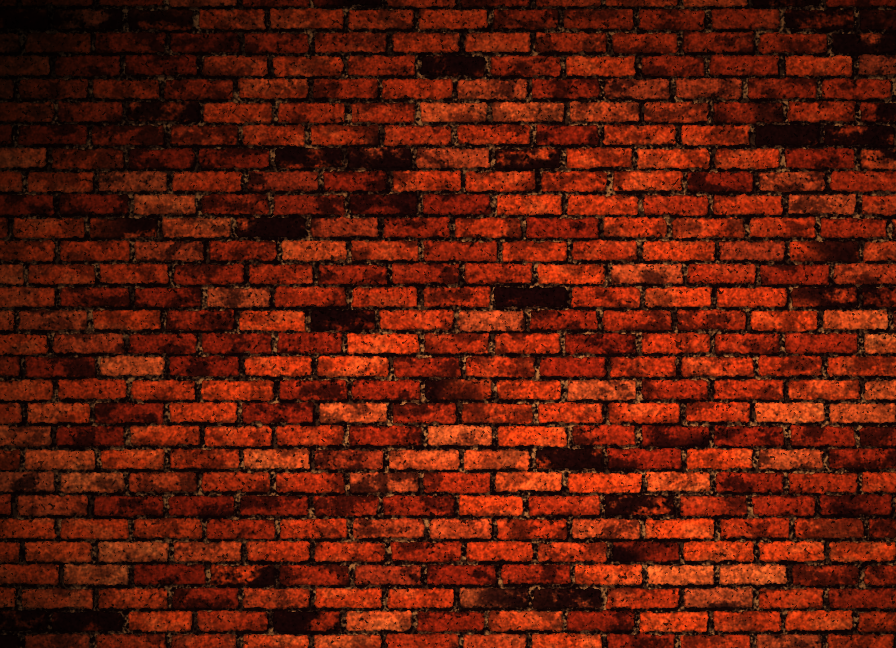
Write a Shadertoy shader that draws this texture.

```glsl
// Weathered red brick wall in running bond, with rough mortar and uneven light.

const float ROWS = 28.0;
const float COLUMNS = 12.25;
const float BRICK_LENGTH = 3.17;               // brick pitch, in row heights
const vec2 JOINT = vec2(0.125, 0.075);         // half widths of the mortar joints
const mat2 TILT = mat2(0.8, 0.6, -0.6, 0.8);   // keeps grain off the brick axes

const vec3 DEEP_RED = vec3(0.44, 0.085, 0.035);
const vec3 ORANGE_RED = vec3(0.78, 0.215, 0.06);
const vec3 PALE_CLAY = vec3(0.84, 0.41, 0.18);
const vec3 SOOT = vec3(0.075, 0.017, 0.018);
const vec3 MORTAR = vec3(0.62, 0.37, 0.19);
const vec3 CREVICE = vec3(0.05, 0.010, 0.012);

float hash(vec2 p) {
    vec3 q = fract(vec3(p.xyx) * 0.1031);
    q += dot(q, q.yzx + 33.33);
    return fract((q.x + q.y) * q.z);
}

float noise(vec2 p) {
    vec2 i = floor(p), f = fract(p);
    f = f * f * (3.0 - 2.0 * f);
    float low = mix(hash(i), hash(i + vec2(1, 0)), f.x);
    float high = mix(hash(i + vec2(0, 1)), hash(i + vec2(1, 1)), f.x);
    return mix(low, high, f.y);
}

float fbm(vec2 p) {
    float sum = 0.0, amplitude = 0.5;
    for (int i = 0; i < 4; i++) {
        sum += amplitude * noise(p);
        p = mat2(1.6, 1.2, -1.2, 1.6) * p + 7.3;
        amplitude *= 0.5;
    }
    return sum / 0.9375;
}

// Fine sand, centred on zero
float sand(vec2 p) {
    vec2 q = TILT * p;
    return noise(q * 7.0) + noise(q * 13.0 + 31.0) - 1.0;
}

float roundedBox(vec2 p, vec2 halfSize, float radius) {
    vec2 q = abs(p) - halfSize + radius;
    return length(max(q, 0.0)) + min(max(q.x, q.y), 0.0) - radius;
}

// Horizontal shift of a vertical joint, in row heights
float jointShift(vec2 id) {
    return (hash(id + 61.7) - 0.5) * 0.28;
}

// Signed distance to the brick around p; also gives its id and local position
float brickDistance(vec2 p, out vec2 id, out vec2 local) {
    float row = floor(p.y);
    float shift = 0.27 + 0.48 * mod(row, 2.0) + 0.16 * (hash(vec2(row, 4.0)) - 0.5);
    float x = p.x / BRICK_LENGTH - shift;
    float column = floor(x + 0.5);
    // choose the cell between the shifted joints on either side
    column -= step((x - column) * BRICK_LENGTH, jointShift(vec2(column, row)));
    id = vec2(column, row);
    float left = column * BRICK_LENGTH + jointShift(id);
    float right = (column + 1.0) * BRICK_LENGTH + jointShift(id + vec2(1, 0));
    float settle = (hash(id + 17.0) - 0.5) * 0.06;
    local = vec2(x * BRICK_LENGTH - 0.5 * (left + right), p.y - row - 0.5 + settle);
    vec2 halfSize = vec2(0.5 * (right - left), 0.5) - JOINT;
    float chipping = (fbm(p * 2.7) - 0.5) * 0.16 + 0.05 * sand(p);
    return roundedBox(local, halfSize, 0.12) + chipping;
}

vec3 brickColor(vec2 p, vec2 id, vec2 local, vec2 uv) {
    float tone = hash(id + 3.1) * (1.08 - 0.3 * uv.y);
    vec3 color = mix(DEEP_RED, ORANGE_RED, 0.1 + 0.9 * tone);

    // pale, worn faces
    float pale = smoothstep(0.72, 1.0, hash(id + 29.0)) * (1.1 - 0.6 * uv.y);
    float bloom = smoothstep(0.48, 0.75, fbm(p * vec2(0.9, 1.5) + 40.0));
    color = mix(color, PALE_CLAY, clamp(0.5 * pale + 0.35 * bloom * tone, 0.0, 0.8));

    // soot in patches, and nearly black bricks gathered in clusters
    float cluster = fbm(p * vec2(0.11, 0.16) + 12.0) + 0.25 * (uv.y - 0.5);
    float charred = smoothstep(0.85, 0.92, hash(id + 83.0) + 0.4 * (cluster - 0.5));
    float speckle = sand(p + 20.0);
    float stain = fbm(p * vec2(1.0, 1.6) + hash(id) * 30.0) + 0.13 * speckle;
    float patches = smoothstep(0.48, 0.70, stain);
    color = mix(color, SOOT, 0.75 * patches * (1.0 - 0.6 * tone));
    color = mix(color, SOOT, charred * smoothstep(0.2, 0.5, stain) * 0.95);

    // sandy grain and small dark pits
    color *= 1.0 + 0.5 * sand(p + 55.0);
    color *= 1.0 - 0.6 * smoothstep(0.42, 0.7, speckle);
    return color * (1.0 + 0.2 * local.y);
}

vec3 mortarColor(vec2 p, float shade) {
    float crumbs = smoothstep(-0.5, 0.6, sand(p + 80.0));
    float hollows = smoothstep(0.42, 0.58, fbm(p * 1.8 + 25.0) + 0.12 * sand(p + 9.0));
    vec3 color = mix(CREVICE, MORTAR, crumbs);
    return mix(color, CREVICE, clamp(0.7 * hollows + 0.55 * shade, 0.0, 0.95));
}

// Warm pool of light right of the middle, falling off to the upper left
float wallLight(vec2 uv) {
    vec2 d = uv - vec2(0.63, 0.36);
    float light = 1.14 - dot(d * d, vec2(1.75, 1.1));
    return max(light, 0.16) * (0.9 + 0.2 * noise(uv * 5.0));
}

void mainImage(out vec4 fragColor, in vec2 fragCoord) {
    vec2 uv = fragCoord / iResolution.xy;
    vec2 p = uv * vec2(COLUMNS * BRICK_LENGTH, ROWS) + vec2(0.0, 0.34);
    float pixel = ROWS / iResolution.y;
    vec2 id, local, shadowId, shadowLocal;
    float d = brickDistance(p, id, local);
    float above = brickDistance(p + vec2(-0.05, 0.11), shadowId, shadowLocal);
    float shade = 1.0 - smoothstep(-0.04, 0.06, above);

    vec3 face = brickColor(p, id, local, uv);
    face *= mix(0.65, 1.0, smoothstep(0.0, 0.09, -d));
    float coverage = smoothstep(0.5 * pixel, -0.5 * pixel, d);
    vec3 color = mix(mortarColor(p, shade), face, coverage);
    fragColor = vec4(clamp(color * wallLight(uv), 0.0, 1.0), 1.0);
}
```
